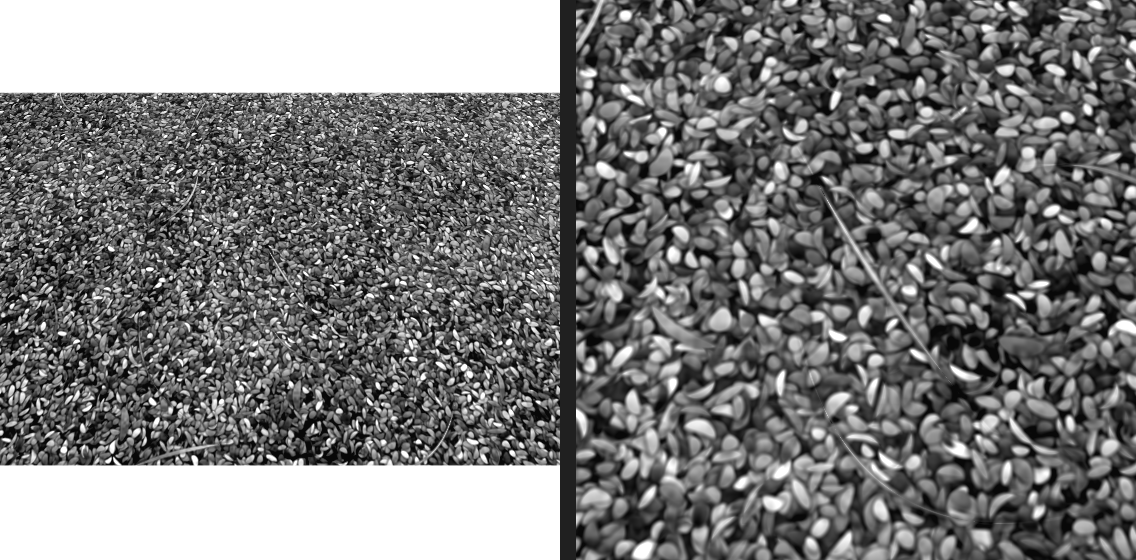
Left, the full canvas; right, a detail of the centre.
Write a three.js fragment shader that draws this texture.

```glsl
// A grey bed of wood chips and gravel seen at a slant, between two white bands.
// Jittered grids of bent ellipses are stacked on dark soil, each with a soft
// shadow; rarer flakes and twigs lie on top, and noise adds mottling.

#define BED_BOTTOM 0.169
#define BED_TOP 0.834
#define HORIZON 1.77
#define MID_DEPTH 1.27
#define CHIP_CELL 0.0135
#define EDGE_BLUR 0.0016
#define SHADOW_REACH 0.0024
#define SHADOW_DEPTH 0.55
#define SOIL_TONE 0.10
#define CHIP_TONE 0.56
#define TONE_SPREAD 0.56
#define MOTTLE 0.16

varying vec2 vUv;

float hash(vec2 p) {
  vec3 q = fract(vec3(p.xyx) * 0.1031);
  q += dot(q, q.yzx + 33.33);
  return fract((q.x + q.y) * q.z);
}

vec2 hash2(vec2 p) {
  return vec2(hash(p), hash(p + 71.7));
}

float valueNoise(vec2 p) {
  vec2 cell = floor(p), f = fract(p);
  f = f * f * (3.0 - 2.0 * f);
  float low = mix(hash(cell), hash(cell + vec2(1.0, 0.0)), f.x);
  float high = mix(hash(cell + vec2(0.0, 1.0)), hash(cell + 1.0), f.x);
  return mix(low, high, f.y);
}

// Approximate signed distance to an ellipse
float ellipseDistance(vec2 p, vec2 radii) {
  float k = length(p / radii);
  float slope = length(p / (radii * radii));
  return k * (k - 1.0) / max(slope, 0.0001);
}

// Lays one grid of chips over the tone below; radii are in cells
float layChips(float tone, vec2 ground, float cellSize, vec2 radii,
               float chance, float spread, float seed) {
  vec2 p = ground / cellSize + seed * 17.3;
  vec2 home = floor(p);
  float blur = EDGE_BLUR / cellSize;
  float reach = SHADOW_REACH / cellSize;
  for (int j = -1; j <= 1; j++) {
    for (int i = -1; i <= 1; i++) {
      vec2 cell = home + vec2(float(i), float(j));
      vec2 id = cell + seed * 37.0;
      if (hash(id + 5.5) > chance) continue;
      vec2 offset = p - cell - hash2(id + 11.1);

      // Random direction, size and bend
      float angle = 6.2832 * hash(id + 23.9);
      float c = cos(angle), s = sin(angle);
      vec2 q = vec2(c * offset.x + s * offset.y, c * offset.y - s * offset.x);
      vec2 size = radii * mix(vec2(0.6), vec2(1.4), hash2(id + 41.3));
      q.y += (hash(id + 53.7) - 0.5) * 0.7 * q.x * q.x / size.x;
      float d = ellipseDistance(q, size);

      // Shadow first, then the chip, lit from above
      float shadow = 1.0 - smoothstep(-blur, blur + reach, d);
      tone *= 1.0 - SHADOW_DEPTH * shadow;
      float chipTone = CHIP_TONE
        + spread * (hash(id + 67.1) + hash(id + 83.9) - 1.0);
      chipTone += 0.10 * clamp(offset.y / size.y, -1.0, 1.0);
      tone = mix(tone, chipTone, 1.0 - smoothstep(-blur, blur, d));
    }
  }
  return tone;
}

void main() {
  // Slanted ground plane: chips shrink towards the top
  float depth = MID_DEPTH / (HORIZON - vUv.y);
  vec2 ground = vec2(vUv.x - 0.5, MID_DEPTH) * depth;

  // Common chips, from coarse to fine
  float tone = SOIL_TONE;
  for (int k = 0; k < 4; k++) {
    float n = float(k);
    tone = layChips(tone, ground, CHIP_CELL * (1.2 - 0.1 * n),
                    vec2(0.54, 0.25), 0.95, TONE_SPREAD, n + 1.0);
  }

  // Pale pebbles, large flakes and thin twigs
  tone = layChips(tone, ground, 0.045, vec2(0.14, 0.10), 0.35, 0.45, 6.0);
  tone = layChips(tone, ground, 0.085, vec2(0.19, 0.055), 0.30, 0.25, 7.0);
  tone = layChips(tone, ground, 0.19, vec2(0.25, 0.009), 0.45, 0.25, 8.0);

  // Fine grain and broad light or dark patches
  tone += MOTTLE * (valueNoise(ground * 260.0) - 0.5);
  tone += MOTTLE * (valueNoise(ground * 13.0 + 9.0) - 0.5);

  // Stronger contrast near, paler haze at the far right
  float height = (vUv.y - BED_BOTTOM) / (BED_TOP - BED_BOTTOM);
  tone = 0.46 + (tone - 0.46) * mix(1.15, 0.88, height);
  tone += 0.07 * smoothstep(0.4, 1.0, height) * smoothstep(0.4, 1.0, vUv.x);
  tone = clamp(tone, 0.03, 1.0);

  // White bands above and below
  float bed = smoothstep(BED_BOTTOM - 0.002, BED_BOTTOM + 0.002, vUv.y)
    * (1.0 - smoothstep(BED_TOP - 0.002, BED_TOP + 0.002, vUv.y));
  gl_FragColor = vec4(vec3(mix(1.0, tone, bed)), 1.0);
}
```
